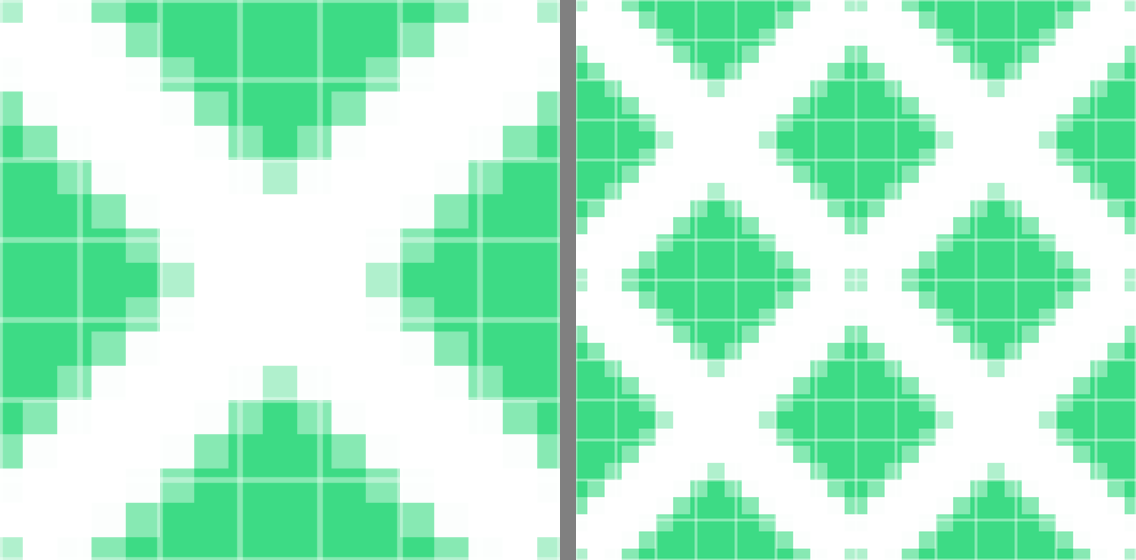
Left, the tile; right, the same tile 2 across and 2 down.
This pattern is drawn by a Shadertoy shader. Its source:

```glsl
const vec3 WHITE = vec3(1.0);
const vec3 GREEN = vec3(0.24, 0.86, 0.52);
const float GRID_COUNT = 7.0;           // grid squares across and down
const float CELLS = 49.0 / 3.0;         // stair cells across, split at the seam
const float LINE_HALF_WIDTH = 0.0051;
const float LINE_SOFTNESS = 0.0012;
const float LINE_OPACITY = 0.38;
const int SOLID_STEP = 4;               // steps from the diagonal to full ink
const float STEP_INK = 0.62;            // ink of the stair edge
const float TIP_INK = 0.41;             // ink of the diamond tips and corners
const float HALO_INK = 0.015;           // faint fringe outside the stairs
const int SAMPLES = 4;                  // antialiasing samples per axis

// Ink of the stepped diamonds, constant within each cell
float stairInk(vec2 p) {
    ivec2 cell = abs(ivec2(floor((p - 0.5) * CELLS + 0.5)));
    int inner = min(cell.x, cell.y);
    int outer = max(cell.x, cell.y);
    int depth = outer - inner;
    int last = int(floor(0.5 * CELLS + 0.5));

    if (inner == last) return TIP_INK;
    if (depth >= SOLID_STEP) return 1.0;
    if (depth == SOLID_STEP - 1) return inner == 0 ? TIP_INK : STEP_INK;
    if (depth == SOLID_STEP - 2 && inner > 0) return HALO_INK;
    return 0.0;
}

// Ink left after the translucent white grid lines
float gridInk(vec2 p) {
    vec2 dist = abs(fract(p * GRID_COUNT + 0.5) - 0.5) / GRID_COUNT;
    vec2 line = 1.0 - smoothstep(LINE_HALF_WIDTH - LINE_SOFTNESS,
                                 LINE_HALF_WIDTH + LINE_SOFTNESS, dist);
    vec2 kept = 1.0 - LINE_OPACITY * line;
    return kept.x * kept.y;
}

void mainImage(out vec4 fragColor, in vec2 fragCoord) {
    // Average the ink over the pixel area
    float ink = 0.0;
    for (int y = 0; y < SAMPLES; y++) {
        for (int x = 0; x < SAMPLES; x++) {
            vec2 offset = (vec2(x, y) + 0.5) / float(SAMPLES) - 0.5;
            vec2 p = fract((fragCoord + offset) / iResolution.xy);
            ink += stairInk(p) * gridInk(p);
        }
    }
    ink /= float(SAMPLES * SAMPLES);

    fragColor = vec4(mix(WHITE, GREEN, ink), 1.0);
}
```
